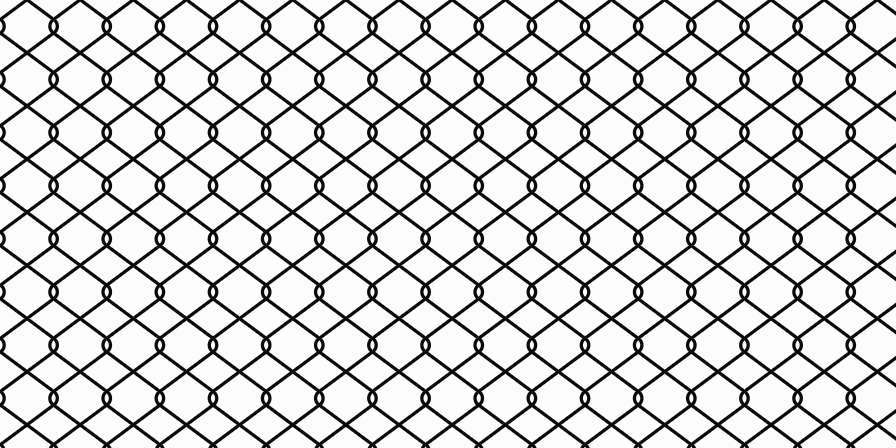
This pattern is drawn by a Shadertoy shader. Its source:

```glsl
const float CELLS_DOWN = 8.43;                  // mesh cells per canvas height
const vec2 FIRST_LINK = vec2(0.001, 0.111);     // a link centre, in canvas heights
const vec2 LINK_HALF = vec2(0.07, 0.128);       // half size of the linked loop, in cells
const float WIRE_HALF_WIDTH = 0.031;            // in cells
const vec3 WIRE_COLOR = vec3(0.04);
const vec3 BACKGROUND_COLOR = vec3(0.99);

// Distance to a wire that comes from the left corners and hooks round the cell centre.
float hookedWire(vec2 p, vec2 along, vec2 normal) {
    float centreX = (normal.y * LINK_HALF.y - LINK_HALF.x) / (normal.x - 1.0);
    float radius = LINK_HALF.x - centreX;
    vec2 q = vec2(p.x - centreX, abs(p.y));
    float reach = dot(q, along) > 0.0 ? length(q) : dot(q, normal);
    return abs(reach - radius);
}

// Distance to the nearest wire of the mesh; one link sits in the middle of each cell.
float meshDistance(vec2 p) {
    p = fract(p + 0.5) - 0.5;
    vec2 along = normalize(vec2(0.5, LINK_HALF.y - 0.5));
    vec2 normal = vec2(-along.y, along.x);

    float leftWire = hookedWire(p, along, normal);
    float rightWire = hookedWire(vec2(-p.x, p.y), along, normal);
    // Neighbouring wires that cross at the cell corners
    float cornerWire = abs(dot(abs(p) - 0.5, normal));
    return min(min(leftWire, rightWire), cornerWire);
}

void mainImage(out vec4 fragColor, in vec2 fragCoord) {
    vec2 uv = fragCoord / iResolution.y;
    float pixel = CELLS_DOWN / iResolution.y;

    float edge = meshDistance((uv - FIRST_LINK) * CELLS_DOWN) - WIRE_HALF_WIDTH;
    float coverage = clamp(0.5 - edge / pixel, 0.0, 1.0);
    fragColor = vec4(mix(BACKGROUND_COLOR, WIRE_COLOR, coverage), 1.0);
}
```
